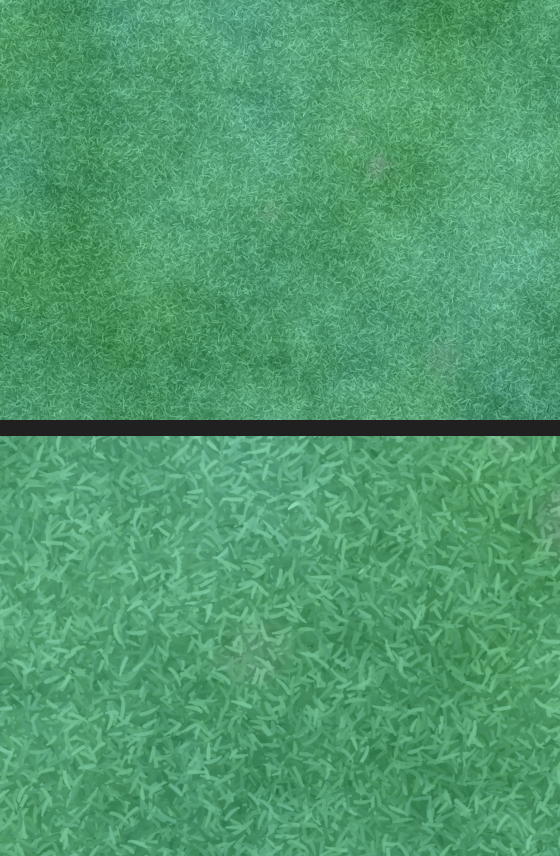
Top: the whole. Bottom: its middle third, enlarged.
This texture is drawn by a Shadertoy shader. Its source:

```glsl
// Short mown lawn seen from above: fine tangled blades, soft hue patches, a few worn spots.

const vec3 MEAN_GREEN = vec3(0.326, 0.622, 0.449);
const vec3 TONE_STEP  = vec3(0.057, 0.062, 0.063);   // dark to light
const vec3 WARM_STEP  = vec3(-0.004, -0.006, -0.034); // bluish to yellowish green
const vec3 WORN_COLOR = vec3(0.47, 0.63, 0.54);

const int   LAYERS       = 5;
const float CELL         = 0.0112;  // blade spacing, in canvas heights
const float HALF_LENGTH  = 0.0082;
const float HALF_WIDTH   = 0.0015;
const float BLADE_SPREAD = 4.0;     // tone range between blades
const float BEND         = 28.0;    // curvature of the blades
const float PALE_SHARE   = 0.012;   // share of dry, pale blades
const float PATCH_TONE   = 3.2;
const float PATCH_WARMTH = 6.0;

// Worn spots: centre and radius, in canvas heights
const int SPOTS = 4;
const vec3 WORN_SPOTS[SPOTS] = vec3[SPOTS](
    vec3(0.90, 0.60, 0.040), vec3(0.84, 0.67, 0.022),
    vec3(1.05, 0.14, 0.055), vec3(0.65, 0.49, 0.035));

float hash(vec2 p) {
    return fract(sin(dot(p, vec2(127.1, 311.7))) * 43758.5453);
}

float noise(vec2 p) {
    vec2 i = floor(p), f = fract(p);
    f = f * f * (3.0 - 2.0 * f);
    return mix(mix(hash(i), hash(i + vec2(1, 0)), f.x),
               mix(hash(i + vec2(0, 1)), hash(i + vec2(1, 1)), f.x), f.y);
}

float fbm(vec2 p) {
    float sum = 0.0, amp = 0.5;
    for (int i = 0; i < 4; i++) {
        sum += amp * noise(p);
        p = mat2(1.6, 1.2, -1.2, 1.6) * p + 7.3;
        amp *= 0.5;
    }
    return sum / 0.9375;
}

// Distance to a curved, tapering blade; negative inside
float bladeDistance(vec2 p, float angle, float halfLength, float bend) {
    float c = cos(angle), s = sin(angle);
    p = vec2(c * p.x + s * p.y, c * p.y - s * p.x);
    p.y += bend * p.x * p.x;
    float taper = mix(1.0, 0.55, smoothstep(0.0, halfLength, p.x));
    return length(vec2(max(abs(p.x) - halfLength, 0.0), p.y)) - HALF_WIDTH * taper;
}

// Lays one layer of blades over shade = (tone, warmth)
vec2 addBlades(vec2 shade, vec2 p, float layer, float pixel) {
    float level = mix(-0.6, 0.5, layer / float(LAYERS - 1));
    p = p + layer * vec2(0.0371, 0.0613);
    vec2 home = floor(p / CELL);
    for (int y = -1; y <= 1; y++)
    for (int x = -1; x <= 1; x++) {
        vec2 cell = home + vec2(x, y);
        vec2 seed = cell + layer * 53.0;
        vec2 root = (cell + vec2(hash(seed + 0.31), hash(seed + 5.73))) * CELL;
        float angle = 6.2832 * hash(seed + 11.17);
        float halfLength = HALF_LENGTH * mix(0.5, 1.0, hash(seed + 17.9));
        float bend = BEND * (2.0 * hash(seed + 23.3) - 1.0);
        float d = bladeDistance(p - root, angle, halfLength, bend);
        float cover = 1.0 - smoothstep(-0.6 * pixel, 0.7 * pixel, d);
        float tone = level + BLADE_SPREAD * (hash(seed + 29.7) - 0.5);
        tone += 1.6 * step(1.0 - PALE_SHARE, hash(seed + 37.1));
        float warmth = 1.4 * (hash(seed + 41.9) - 0.5);
        shade = mix(shade, vec2(tone, warmth), 0.85 * cover);
    }
    return shade;
}

// Ragged mask of the thin, bleached areas
float wornMask(vec2 p) {
    float mask = 0.0;
    vec2 ragged = p + 0.05 * (vec2(fbm(p * 22.0), fbm(p * 22.0 + 40.0)) - 0.5);
    for (int i = 0; i < SPOTS; i++) {
        vec3 spot = WORN_SPOTS[i];
        float strength = i == 0 ? 0.75 : 0.4;
        mask = max(mask, strength * (1.0 - smoothstep(0.2, 1.2, length(ragged - spot.xy) / spot.z)));
    }
    return mask * mix(0.5, 1.2, noise(p * 110.0));
}

void mainImage(out vec4 fragColor, in vec2 fragCoord) {
    vec2 p = fragCoord / iResolution.y;
    float pixel = max(1.0 / iResolution.y, 0.0012);

    // Blades over the dark thatch
    vec2 shade = vec2(-1.2 + noise(p * 200.0) - 0.5, 0.0);
    for (int i = 0; i < LAYERS; i++) shade = addBlades(shade, p, float(i), pixel);

    // Soft patches of light and hue
    shade.x += PATCH_TONE * (fbm(p * 5.0 + 3.1) - 0.5);
    shade.x += 1.4 * (fbm(p * 28.0 + 9.0) - 0.5);
    shade.y += PATCH_WARMTH * (fbm(p * 3.2 + 17.0) - 0.5) + 0.9 * (p.y - 0.5);

    vec3 color = MEAN_GREEN + TONE_STEP * shade.x + WARM_STEP * shade.y;
    color = mix(color, WORN_COLOR + 0.9 * TONE_STEP * shade.x, wornMask(p));
    fragColor = vec4(clamp(color, 0.0, 1.0), 1.0);
}
```
